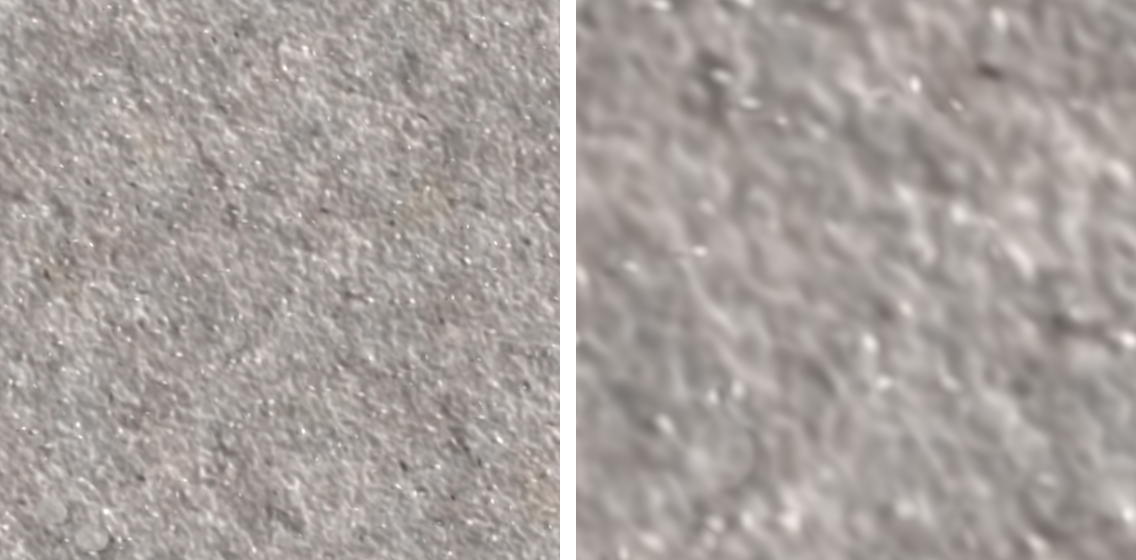
Left, the full canvas; right, a detail of the centre.
A Shadertoy shader for this texture:

```glsl
vec2 hash2(vec2 c) {
    return fract(sin(vec2(dot(c, vec2(127.1, 311.7)), dot(c, vec2(269.5, 183.3)))) * 43758.5453);
}

// Gradient noise, centred on zero
float slope(vec2 cell, vec2 f, vec2 corner) {
    return dot(hash2(cell + corner) * 2.0 - 1.0, f - corner);
}

float noise(vec2 p) {
    vec2 cell = floor(p), f = fract(p);
    vec2 u = f * f * f * (f * (f * 6.0 - 15.0) + 10.0);
    float low = mix(slope(cell, f, vec2(0, 0)), slope(cell, f, vec2(1, 0)), u.x);
    float high = mix(slope(cell, f, vec2(0, 1)), slope(cell, f, vec2(1, 1)), u.x);
    return mix(low, high, u.y);
}

// Soft ellipses of random size, angle and strength, one at most per cell
float scatter(vec2 p, float density, float radius, float stretch, float softness) {
    vec2 home = floor(p);
    float mask = 0.0;
    for (int y = -1; y <= 1; y++) {
        for (int x = -1; x <= 1; x++) {
            vec2 cell = home + vec2(x, y);
            vec2 kind = hash2(cell + 31.7);
            if (kind.x > density) continue;
            vec2 shape = hash2(cell + 73.1);
            vec2 offset = p - cell - 0.15 - 0.7 * hash2(cell);
            float angle = 0.85 + 1.5 * (shape.x - 0.5);
            float c = cos(angle), s = sin(angle);
            offset = vec2(c * offset.x + s * offset.y, c * offset.y - s * offset.x);
            float d = length(offset * vec2(stretch, 1.0)) / (radius * mix(0.55, 1.0, shape.y));
            mask = max(mask, (1.0 - smoothstep(softness, 1.0, d)) * mix(0.3, 1.0, kind.y));
        }
    }
    return mask;
}

// Axes across and along the grain, which runs from upper left to lower right
vec2 grain(vec2 p) {
    return vec2(dot(p, vec2(0.77, 0.64)), dot(p, vec2(0.64, -0.77)) * 0.72);
}

float grit(vec2 p) {
    vec2 q = grain(p);
    return 0.15 * noise(q * 25.0) + 0.20 * noise(q * 50.0 + 7.3) + 0.13 * noise(q * 92.0 + 3.1);
}

void mainImage(out vec4 fragColor, in vec2 fragCoord) {
    vec2 p = fragCoord / iResolution.y + 2.0;
    vec2 warped = p + 0.004 * vec2(noise(p * 50.0), noise(p * 50.0 + 19.4));

    // Sunlit relief over broad, faint clouds
    float height = grit(warped);
    float relief = height - grit(warped - vec2(0.007, 0.005));
    float t = 0.72 * height + 0.5 * relief + 0.07 * noise(p * 4.5) + 0.11 * noise(p * 11.0 + 8.6);
    float tone = 0.625 + t + 1.2 * t * t;

    // Ragged dark hollows and deeper pits
    float hollow = smoothstep(0.15, 0.5, noise(grain(warped) * 17.0 + 51.2) + 0.35 * noise(p * 48.0 + 6.6));
    tone -= 0.11 * hollow;
    tone -= 0.22 * scatter(warped * 22.0, 0.13, 0.42, 1.9, 0.0);

    // Bright flecks with a shadow on their left
    tone -= 0.10 * scatter((warped + vec2(0.011, 0.003)) * 40.0, 0.22, 0.46, 1.4, 0.0);
    tone += 0.28 * scatter(warped * 40.0, 0.22, 0.46, 1.4, 0.0);

    // A few smooth, pale pebbles shaded at the lower right
    float shade = scatter((warped + vec2(-0.011, 0.006)) * 8.0, 0.07, 0.26, 1.2, 0.7);
    float pebble = scatter(warped * 8.0, 0.07, 0.26, 1.2, 0.7);
    tone -= 0.14 * shade * (1.0 - pebble);
    tone = mix(tone, 0.73 + 0.3 * t, 0.8 * pebble);

    // Warm grey with pinkish, bluish and brown drifts
    vec3 color = tone + vec3(0.028, 0.0, -0.015);
    float drift = noise(p * 7.0 + 12.5) + 0.8 * noise(p * 32.0 + 2.7);
    color += drift * vec3(0.020, -0.006, -0.012);
    float brown = smoothstep(0.2, 0.55, noise(p * 6.0 + 27.9));
    color += brown * vec3(0.0, -0.006, -0.025);

    fragColor = vec4(clamp(color, 0.0, 1.0), 1.0);
}
```
